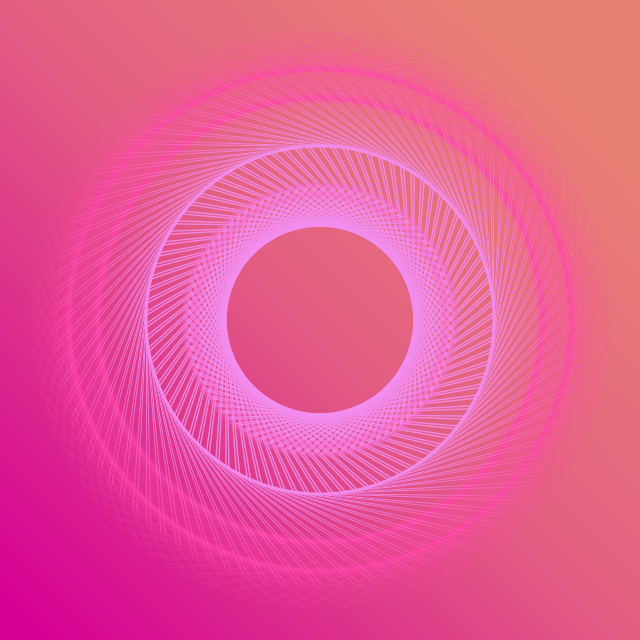
Reproduce this background procedurally as a Shadertoy shader.

```glsl
const float TAU = 6.2831853;
const vec3 MAGENTA = vec3(0.84, 0.0, 0.58);
const vec3 ROSE = vec3(0.89, 0.37, 0.51);
const vec3 CORAL = vec3(0.915, 0.50, 0.46);
const vec3 ORCHID = vec3(0.95, 0.55, 0.93);
const vec3 HOT_PINK = vec3(1.0, 0.27, 0.66);

// Diagonal three-stop gradient
vec3 backdrop(float t) {
    vec3 lower = mix(MAGENTA, ROSE, smoothstep(0.0, 1.0, t * 0.9 + 0.05) * 0.3 + clamp(t * 2.0 - 0.04, 0.0, 1.0) * 0.85);
    lower = mix(MAGENTA, ROSE, clamp((t - 0.03) / 0.47, 0.0, 1.0));
    return mix(lower, CORAL, clamp((t - 0.5) / 0.36, 0.0, 1.0));
}

// Coverage of a stroke at the given distance from its centre
float stroke(float dist, float halfWidth, float pixel) {
    return clamp((halfWidth - dist) / pixel + 0.5, 0.0, 1.0);
}

// Evenly turned half-lines touching a circle and leaving it in one direction
float tangentLines(vec2 polar, float radius, float turn, float count,
                   float shift, float halfWidth, float pixel) {
    float spacing = TAU / count;
    float touch = polar.y - turn * acos(min(radius / polar.x, 1.0));
    float nearest = (round(touch / spacing - shift) + shift) * spacing;
    float dist = abs(polar.x * cos(polar.y - nearest) - radius);
    return stroke(dist, halfWidth, pixel);
}

// Two neighbouring strokes per step
float twinLines(vec2 polar, float radius, float turn, float count,
                float halfWidth, float pixel) {
    float first = tangentLines(polar, radius, turn, count, 0.0, halfWidth, pixel);
    float second = tangentLines(polar, radius, turn, count, 0.3, halfWidth, pixel);
    return max(first, second);
}

// Soft-edged limit on how far strokes reach
float reach(float r, float limit, float softness) {
    return 1.0 - smoothstep(limit - softness, limit + softness, r);
}

float softRing(float r, float radius, float width) {
    float x = (r - radius) / width;
    return exp(-x * x);
}

void mainImage(out vec4 fragColor, in vec2 fragCoord) {
    float pixel = 1.0 / iResolution.y;
    vec2 p = (fragCoord - 0.5 * iResolution.xy) * pixel;
    vec2 uv = fragCoord / iResolution.xy;
    vec2 polar = vec2(max(length(p), 0.0001), atan(p.y, p.x));
    float r = polar.x;

    vec3 color = backdrop(0.5 * (uv.x + uv.y));

    // Faint outer lattices, crossing in both directions
    for (int i = 0; i < 2; i++) {
        float turn = float(i) * 2.0 - 1.0;
        float middle = twinLines(polar, 0.345, turn, 90.0, 0.0006, pixel);
        float outer = twinLines(polar, 0.390, turn, 90.0, 0.0006, pixel);
        color = mix(color, HOT_PINK, 0.32 * middle * reach(r, 0.420, 0.012));
        color = mix(color, HOT_PINK, 0.30 * outer * reach(r, 0.452, 0.006));
    }

    // Hot pink rings where the outer strokes gather
    color = mix(color, HOT_PINK, 0.55 * softRing(r, 0.347, 0.006));
    color = mix(color, HOT_PINK, 0.55 * softRing(r, 0.392, 0.005));
    color = mix(color, HOT_PINK, 0.18 * softRing(r, 0.375, 0.040));

    // Long swirl leaving the bright ring
    float fade = smoothstep(0.271, 0.420, r);
    float swirl = twinLines(polar, 0.271, 1.0, 90.0, 0.0008, pixel);
    vec3 swirlColor = mix(ORCHID, vec3(1.0, 0.38, 0.74), fade);
    color = mix(color, swirlColor, swirl * mix(0.85, 0.40, fade) * reach(r, 0.417, 0.008));
    color = mix(color, ORCHID, 0.85 * stroke(abs(r - 0.272), 0.0024, pixel));

    // Inner weave: one direction reaches the ring, the other stops early
    float spokes = twinLines(polar, 0.147, 1.0, 90.0, 0.0011, pixel);
    float weave = twinLines(polar, 0.147, -1.0, 90.0, 0.0011, pixel);
    color = mix(color, ORCHID, 0.90 * spokes * reach(r, 0.271, 0.001));
    color = mix(color, ORCHID, 0.90 * weave * reach(r, 0.211, 0.004));

    // Pink bands over the weave and its solid rim
    vec3 bandColor = mix(HOT_PINK, ORCHID, 0.5);
    color = mix(color, bandColor, 0.50 * softRing(r, 0.196, 0.006));
    color = mix(color, bandColor, 0.50 * softRing(r, 0.211, 0.004));
    color = mix(color, ORCHID, stroke(abs(r - 0.1505), 0.0047, pixel));

    fragColor = vec4(color, 1.0);
}
```
